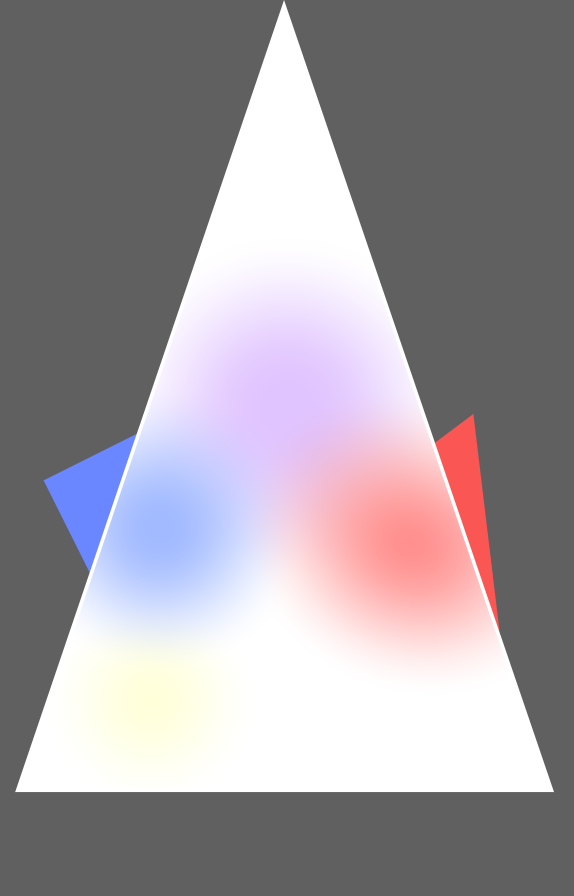
Give the GLSL for this background, as a WebGL 2 fragment shader.

```glsl
#version 300 es
precision highp float;
// A tall frosted pane on grey, with a blue square and a red triangle behind it.
// Distance functions cut the crisp shapes; inside the pane, soft elliptical
// glows stand in for the blurred shapes, and a thin white rim edges the glass.

#define BACKDROP vec3(0.376)
#define BLUE vec3(0.42, 0.53, 1.0)
#define RED vec3(0.98, 0.34, 0.33)
#define GLASS vec3(1.0)
#define BLUE_GLOW vec3(0.635, 0.73, 1.0)
#define RED_GLOW vec3(1.0, 0.565, 0.56)
#define LILAC_GLOW vec3(0.88, 0.77, 1.0)
#define YELLOW_GLOW vec3(1.0, 1.0, 0.855)
#define RIM_WIDTH 0.004

uniform vec2 u_resolution;
out vec4 fragColor;

// Signed distance to the line a-b, positive on its right side
float lineDistance(vec2 p, vec2 a, vec2 b) {
    vec2 d = normalize(b - a);
    return dot(p - a, vec2(d.y, -d.x));
}

// Triangle with counter-clockwise corners, negative inside
float triangle(vec2 p, vec2 a, vec2 b, vec2 c) {
    return max(lineDistance(p, a, b),
               max(lineDistance(p, b, c), lineDistance(p, c, a)));
}

// Square turned so that its side follows the unit vector axis
float square(vec2 p, vec2 axis, float halfSide) {
    vec2 q = abs(vec2(dot(p, axis), dot(p, vec2(-axis.y, axis.x))));
    return max(q.x, q.y) - halfSide;
}

// Antialiased coverage of a distance, one pixel wide
float coverage(float d) {
    return clamp(0.5 - d * u_resolution.y, 0.0, 1.0);
}

// Soft spot: full up to the core, gone at the reach, stretched along axis
float glow(vec2 p, float core, float reach, vec2 axis, float stretch) {
    vec2 q = vec2(dot(p, axis) / stretch, dot(p, vec2(-axis.y, axis.x)));
    return 1.0 - smoothstep(core, reach, length(q));
}

// Colour seen through the frosted glass
vec3 frostedGlass(vec2 p) {
    vec2 level = vec2(1.0, 0.0);
    vec2 slope = normalize(vec2(0.9, -0.43));
    vec3 color = GLASS;
    color = mix(color, YELLOW_GLOW, glow(p - vec2(-0.152, 0.219), 0.0, 0.125, level, 1.0));
    color = mix(color, LILAC_GLOW, glow(p - vec2(0.0, 0.544), 0.026, 0.2, level, 1.0));
    color = mix(color, BLUE_GLOW, glow(p - vec2(-0.142, 0.411), 0.01, 0.165, level, 1.0));
    color = mix(color, RED_GLOW, glow(p - vec2(0.137, 0.3945), 0.0, 0.17, slope, 1.2));
    return color;
}

void main() {
    // Height runs 0..1, x is measured from the middle
    vec2 p = (gl_FragCoord.xy - vec2(0.5 * u_resolution.x, 0.0)) / u_resolution.y;

    // Crisp shapes behind the pane
    float blueSquare = square(p - vec2(-0.1576, 0.4258), normalize(vec2(2.0, 1.0)), 0.085);
    float redTriangle = triangle(p, vec2(0.004, 0.385), vec2(0.237, 0.297), vec2(0.208, 0.538));
    vec3 color = mix(BACKDROP, BLUE, coverage(blueSquare));
    color = mix(color, RED, coverage(redTriangle));

    // Pane with its white rim
    float pane = triangle(p, vec2(-0.3034, 0.116), vec2(0.298, 0.116), vec2(-0.0033, 1.0));
    vec3 glass = mix(GLASS, frostedGlass(p), coverage(pane + RIM_WIDTH));
    color = mix(color, glass, coverage(pane));

    fragColor = vec4(color, 1.0);
}
```
